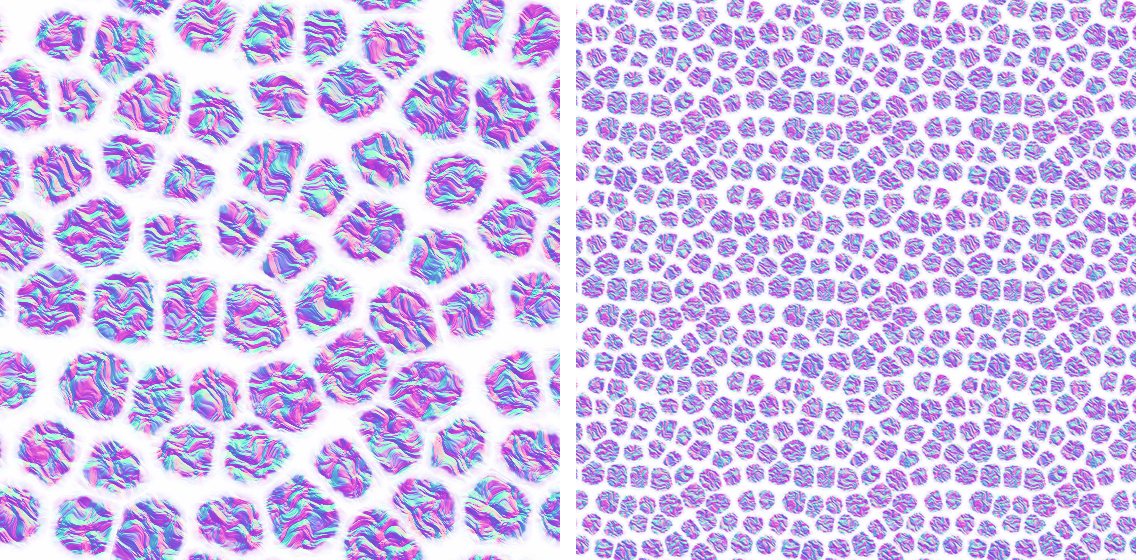
Left: one tile. Right: repeated 3 by 3.
A three.js fragment shader for this texture map:

```glsl
// Tiling bed of rounded, creased stones in normal-map pastels on a white ground.
varying vec2 vUv;

const float GRID = 8.0;  // stones across and up, even so that the staggered rows wrap
const vec3 GROUND = vec3(0.995, 0.995, 1.0);
const vec3 FLAT_ROCK = vec3(0.66, 0.635, 0.95);

vec2 hash2(vec2 p) {
  vec3 q = fract(p.xyx * vec3(0.1031, 0.1030, 0.0973));
  q += dot(q, q.yzx + 33.33);
  return fract((q.xx + q.yz) * q.zy);
}

float cornerSlope(vec2 corner, vec2 offset) {
  float angle = 6.2832 * hash2(corner).x;
  return dot(vec2(cos(angle), sin(angle)), offset);
}

float gradientNoise(vec2 p) {
  vec2 i = floor(p), f = p - i;
  vec2 u = f * f * f * (f * (f * 6.0 - 15.0) + 10.0);
  vec2 e = vec2(1.0, 0.0);
  float low = mix(cornerSlope(i, f), cornerSlope(i + e, f - e), u.x);
  float high = mix(cornerSlope(i + e.yx, f - e.yx), cornerSlope(i + e.xx, f - e.xx), u.x);
  return mix(low, high, u.y);
}

// Random values of a stone; cells repeat after one canvas.
vec2 stoneRandom(vec2 cell, float salt) {
  return hash2(mod(cell, GRID) + salt);
}

vec2 stoneCenter(vec2 cell) {
  float stagger = 0.5 * mod(cell.y, 2.0) - 0.25;
  return cell + 0.5 + vec2(stagger, 0.0) + 0.56 * (stoneRandom(cell, 3.0) - 0.5);
}

vec2 nearestStone(vec2 p) {
  vec2 best = floor(p);
  float bestDistance = 100.0;
  for (int y = -2; y <= 2; y++) {
    for (int x = -2; x <= 2; x++) {
      vec2 cell = floor(p) + vec2(float(x), float(y));
      float d = length(stoneCenter(cell) - p);
      if (d < bestDistance) { bestDistance = d; best = cell; }
    }
  }
  return best;
}

// Rounded distance to the stone's outline, positive inside.
float stoneDistance(vec2 p, vec2 stone, float sharpness) {
  vec2 own = stoneCenter(stone) - p;
  vec2 size = stoneRandom(stone, 41.0);
  float cap = 0.58 + 0.1 * size.x - length(own * vec2(0.94, 1.08));
  float sum = exp(-sharpness * cap);
  for (int y = -2; y <= 2; y++) {
    for (int x = -2; x <= 2; x++) {
      if (x == 0 && y == 0) continue;
      vec2 other = stoneCenter(stone + vec2(float(x), float(y))) - p;
      float border = dot(0.5 * (own + other), normalize(other - own));
      sum += exp(-sharpness * border);
    }
  }
  return -log(sum) / sharpness - mix(0.025, 0.12, size.y);
}

vec2 warp(vec2 q, float amount) {
  return q + amount * vec2(gradientNoise(q * 3.0), gradientNoise(q * 3.0 + 17.3));
}

// Chipped relief: octaves of folded noise, stretched along x.
float rockHeight(vec2 q) {
  vec2 w = warp(q, 0.2) * vec2(0.72, 1.2);
  float height = 0.0, frequency = 3.0, slope = 1.3;
  for (int i = 0; i < 4; i++) {
    height += slope / frequency * abs(gradientNoise(w * frequency + 5.7 * float(i)) + 0.06);
    frequency *= 2.1;
    slope *= 0.8;
  }
  return height;
}

// Thin wandering cracks along the zero line of a noise.
float crackMask(vec2 q) {
  float line = abs(gradientNoise(warp(q, 0.25) * vec2(1.5, 3.0) + 9.1));
  return 1.0 - smoothstep(0.04, 0.13, line);
}

vec3 rockColor(vec2 slope) {
  vec2 n = slope * inversesqrt(1.0 + dot(slope, slope));
  return FLAT_ROCK + vec3(0.35 * n.x, 0.42 * n.y, -0.13 * dot(n, n));
}

void main() {
  vec2 p = vUv * GRID;
  vec2 stone = nearestStone(p);
  vec2 local = p - stoneCenter(stone);

  // Grain frame of this stone, mostly falling to the right
  vec2 traits = stoneRandom(stone, 67.0);
  float angle = -0.45 + 1.3 * (traits.x - 0.5);
  mat2 turn = mat2(cos(angle), -sin(angle), sin(angle), cos(angle));
  vec2 seed = floor(60.0 * stoneRandom(stone, 89.0)) + 0.37;
  vec2 grain = turn * local + seed;

  // Surface slope, with a tilt for each stone and steep cracks
  float e = 0.014;
  float h = rockHeight(grain);
  float hx = rockHeight(grain + turn * vec2(e, 0.0));
  float hy = rockHeight(grain + turn * vec2(0.0, e));
  vec2 slope = 1.15 * vec2(h - hx, h - hy) / e;
  slope += 0.5 * (stoneRandom(stone, 23.0) - 0.5);
  slope += crackMask(grain) * vec2(0.75, -1.1);

  // Ragged outline with a faint halo
  float d = stoneDistance(p, stone, 14.0);
  d += 0.06 * gradientNoise(grain * 5.0) + 0.03 * gradientNoise(grain * 13.0);
  float cover = 0.74 * smoothstep(-0.02, 0.035, d) + 0.26 * smoothstep(-0.14, 0.05, d);
  gl_FragColor = vec4(mix(GROUND, rockColor(slope), cover), 1.0);
}
```
